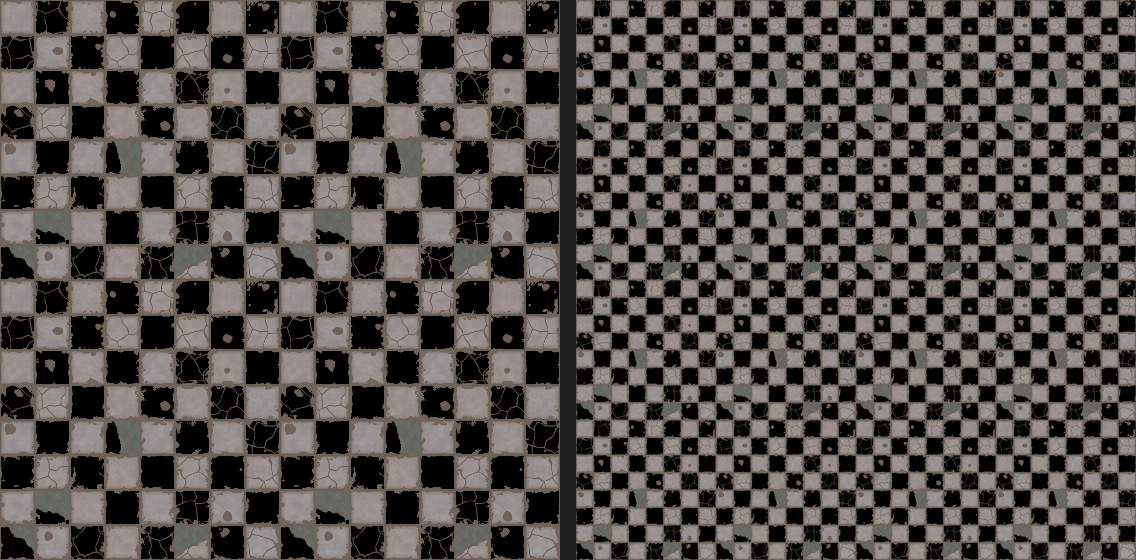
Left, the tile; right, the same tile 2 across and 2 down.
Write a WebGL 2 fragment shader that draws this texture.

```glsl
#version 300 es
precision highp float;
// Worn black and pale checkerboard floor tiles with chipped edges, cracks and bare patches.
uniform vec2 u_resolution;
out vec4 outColor;

const float TILES = 16.0;       // tiles across and down
const float WEAR_PERIOD = 8.0;  // tiles before the wear repeats
const float GROUT_HALF = 0.02;
const vec3 BLACK = vec3(0.0);
const vec3 PALE_WARM = vec3(0.615, 0.572, 0.56);
const vec3 PALE_COOL = vec3(0.595, 0.585, 0.583);
const vec3 PALE_DIRTY = vec3(0.50, 0.46, 0.44);
const vec3 CLAY = vec3(0.41, 0.345, 0.295);
const vec3 CLAY_LIGHT = vec3(0.47, 0.41, 0.375);
const vec3 CONCRETE = vec3(0.40, 0.41, 0.385);
const vec3 GROUT = vec3(0.42, 0.395, 0.345);

float hash(vec2 p) {
  return fract(sin(dot(p, vec2(127.1, 311.7))) * 43758.5);
}

vec2 hash2(vec2 p) {
  return vec2(hash(p), hash(p + 37.3));
}

float noise(vec2 p) {
  vec2 cell = floor(p), f = fract(p);
  f = f * f * (3.0 - 2.0 * f);
  return mix(mix(hash(cell), hash(cell + vec2(1, 0)), f.x),
             mix(hash(cell + vec2(0, 1)), hash(cell + vec2(1, 1)), f.x), f.y);
}

float fbm(vec2 p) {
  float sum = 0.0, weight = 0.55;
  for (int i = 0; i < 4; i++) {
    sum += weight * noise(p);
    p = p * 2.03 + 11.7;
    weight *= 0.5;
  }
  return sum;
}

// Antialiased coverage of the region where d is negative
float cover(float d, float blur) {
  return 1.0 - smoothstep(-0.5 * blur, 0.5 * blur, d);
}

// Distance to the nearest border between random cells
float crackDistance(vec2 p) {
  vec2 cell = floor(p), f = fract(p), nearest = vec2(8.0);
  for (int y = -1; y <= 1; y++)
    for (int x = -1; x <= 1; x++) {
      vec2 o = vec2(x, y);
      vec2 r = o + hash2(cell + o) - f;
      if (dot(r, r) < dot(nearest, nearest)) nearest = r;
    }
  float d = 8.0;
  for (int y = -1; y <= 1; y++)
    for (int x = -1; x <= 1; x++) {
      vec2 o = vec2(x, y);
      vec2 r = o + hash2(cell + o) - f;
      vec2 gap = r - nearest;
      if (dot(gap, gap) > 0.0001) d = min(d, dot(0.5 * (r + nearest), normalize(gap)));
    }
  return d;
}

// Signed distance to a ragged round flake
float flake(vec2 p, vec2 center, float radius, vec2 seed) {
  return length(p - center) - radius * (0.45 + 1.1 * fbm(p * 6.0 + seed));
}

// Signed distance to a ragged cut that bares the floor below
float brokenSide(vec2 p, float angle, float offset, vec2 seed) {
  vec2 direction = vec2(cos(angle), sin(angle));
  return offset - dot(p - 0.5, direction) + 0.4 * (fbm(p * 3.0 + seed) - 0.5);
}

vec3 glaze(vec2 p, vec2 id, vec2 seed, float edge, float isPale) {
  float mottle = fbm(p * 5.0 + seed), grain = noise(p * 24.0 + seed);
  vec3 pale = mix(PALE_WARM, PALE_COOL, hash(id + 3.1));
  pale *= 0.94 + 0.14 * (mottle - 0.35) + 0.05 * grain;
  float grime = (1.0 - smoothstep(0.03, 0.17, edge)) * (0.35 + 0.6 * mottle);
  pale = mix(pale, PALE_DIRTY, grime);
  return mix(BLACK, pale, isPale);
}

vec3 floorColor(vec2 p, float blur) {
  vec2 tile = floor(p), f = fract(p);
  vec2 id = mod(tile, WEAR_PERIOD);
  vec2 seed = 19.0 * id + 5.0;
  float isPale = mod(tile.x + tile.y, 2.0);
  vec2 side = 0.5 - abs(f - 0.5);
  float edge = min(side.x, side.y);
  float rough = fbm(f * 7.0 + seed + 3.0);
  vec3 clay = mix(CLAY, CLAY_LIGHT, 0.65 * rough + 0.2 * isPale);
  vec3 color = glaze(f, id, seed, edge, isPale);

  // Cracks on some tiles
  vec2 warp = 0.22 * vec2(noise(f * 5.0 + seed), noise(f * 5.0 + seed + 41.0));
  float crack = crackDistance(f * 1.7 + warp + seed + hash2(id)) / 1.7;
  float cracked = step(hash(id + 7.7), 0.25);
  color = mix(color, clay * 0.93, cracked * cover(crack - 0.014, blur));

  // Flaked spots
  vec2 center = 0.2 + 0.6 * hash2(id + 13.9);
  float spot = flake(f, center, mix(0.06, 0.16, hash(id + 17.3)), seed);
  color = mix(color, clay, step(hash(id + 23.1), 0.16) * cover(spot, blur));

  // Chipped rim
  float depth = mix(0.026, 0.04, isPale);
  depth += mix(0.06, 0.15, hash(id + 29.7)) * smoothstep(0.46, 0.8, rough);
  color = mix(color, clay, cover(edge - depth, blur));

  // Bare concrete with a thin clay border
  float bare = brokenSide(f, 6.2832 * hash(id + 31.3), mix(-0.2, 0.2, hash(id + 43.9)), seed);
  float broken = step(hash(id + 53.3), 0.07);
  color = mix(color, clay, broken * cover(bare - 0.03, blur));
  vec3 concrete = CONCRETE * (0.9 + 0.2 * fbm(f * 9.0 + seed));
  color = mix(color, concrete, broken * cover(bare, blur));

  return mix(color, GROUT * (0.85 + 0.25 * rough), cover(edge - GROUT_HALF, blur));
}

void main() {
  vec2 uv = gl_FragCoord.xy / u_resolution;
  float blur = TILES / min(u_resolution.x, u_resolution.y);
  outColor = vec4(floorColor(uv * TILES, blur), 1.0);
}
```
